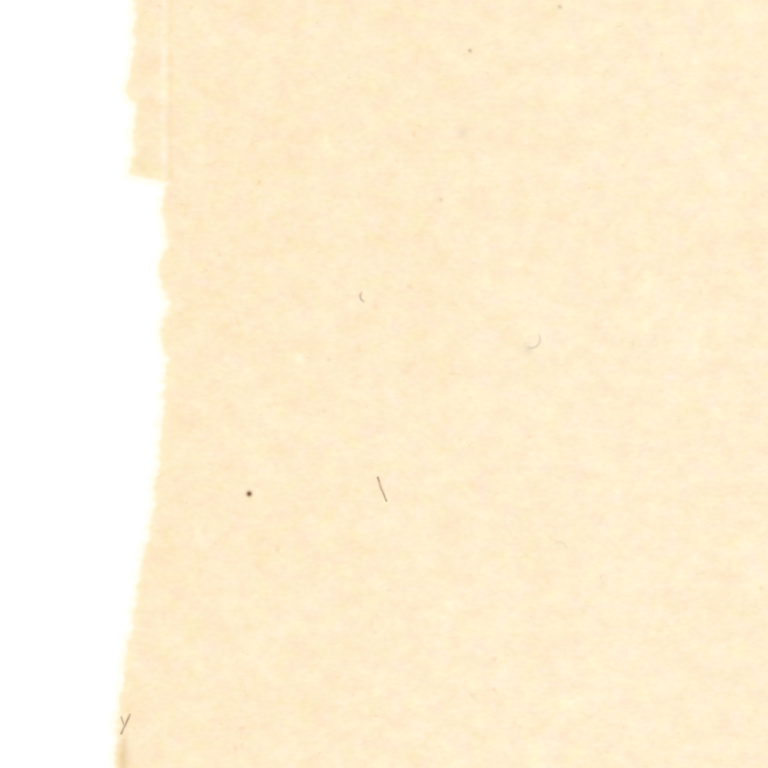
A three.js fragment shader for this texture:

```glsl
// A sheet of cream paper with a torn left edge on a white ground.
// Two ragged edge profiles (sheet and upper tab) form the outline; layered
// gradient noise mottles the surface, and distance fields add fibres and specks.
varying vec2 vUv;

vec2 hashGradient(vec2 cell) {
  vec2 h = vec2(dot(cell, vec2(127.1, 311.7)), dot(cell, vec2(269.5, 183.3)));
  return 2.0 * fract(sin(h) * 43758.55) - 1.0;
}

float gradientNoise(vec2 p) {
  vec2 i = floor(p), f = fract(p);
  vec2 w = f * f * f * (f * (f * 6.0 - 15.0) + 10.0);
  vec2 e = vec2(0.0, 1.0);
  float low = mix(dot(hashGradient(i), f), dot(hashGradient(i + e.yx), f - e.yx), w.x);
  float high = mix(dot(hashGradient(i + e), f - e), dot(hashGradient(i + 1.0), f - 1.0), w.x);
  return mix(low, high, w.y);
}

float fbm(vec2 p) {
  float sum = 0.0, amp = 0.6;
  for (int i = 0; i < 4; i++) {
    sum += amp * gradientNoise(p);
    p = mat2(1.6, 1.2, -1.2, 1.6) * p + 7.3;
    amp *= 0.66;
  }
  return sum;
}

float bump(float x, float centre, float width) {
  float t = (x - centre) / width;
  return exp(-t * t);
}

float spot(vec2 p, vec2 centre, float radius) {
  vec2 d = (p - centre) / radius;
  return exp(-dot(d, d));
}

float fibre(vec2 p, vec2 a, vec2 b, float width) {
  vec2 ab = b - a;
  float t = clamp(dot(p - a, ab) / dot(ab, ab), 0.0, 1.0);
  return bump(length(p - a - ab * t), 0.0, 0.6 * width);
}

// Arc of a ring, strongest in the direction it faces
float curl(vec2 p, vec2 centre, float radius, vec2 facing) {
  vec2 d = p - centre;
  return bump(length(d), radius, 0.0018) * smoothstep(-0.1, 0.8, dot(d, facing) / radius);
}

void main() {
  vec2 p = vUv;

  // Torn outline: distance inside the sheet and inside the upper tab
  float ragged = 0.006 * gradientNoise(vec2(3.4, p.y * 42.0))
               + 0.007 * gradientNoise(p * vec2(60.0, 95.0));
  float sheetEdge = 0.151 + 0.063 * smoothstep(0.0, 0.5, p.y)
    - 0.0035 * cos((p.y - 0.648) * 73.9) * smoothstep(0.45, 0.58, p.y);
  float tabEdge = 0.173 - 0.009 * bump(p.y, 0.887, 0.017)
    + 0.006 * bump(p.y, 0.855, 0.014) - 0.004 * bump(p.y, 0.775, 0.015);
  float sheet = p.x - sheetEdge - ragged;
  float tab = min(p.x - tabEdge - ragged,
                  p.y - 0.768 + 0.25 * (p.x - 0.19) - 0.5 * ragged);
  float inside = max(sheet, tab);

  // Mottled cream: drifts, pulpy clouds, fine grain, pink and yellow shifts
  float cloud = fbm(p * vec2(25.0, 30.0) + 11.0);
  float pulp = fbm(p * vec2(48.0, 62.0) + 53.0);
  float grain = gradientNoise(p * vec2(110.0, 170.0));
  float warmth = fbm(p * vec2(34.0, 42.0) + 31.0);
  vec3 paper = mix(vec3(0.995, 0.922, 0.786), vec3(0.999, 0.936, 0.813),
                   smoothstep(0.15, 0.9, p.x + 0.25 * (0.5 - p.y)));
  paper += vec3(0.004, 0.019, 0.032) * fbm(p * 8.0);
  paper += vec3(0.011, 0.040, 0.058) * cloud;
  paper += vec3(0.010, 0.032, 0.046) * pulp;
  paper += vec3(0.006, 0.020, 0.030) * grain;
  paper += vec3(0.004, -0.026, 0.046) * warmth;

  // Sparse tan flecks in the pulp
  float fleck = smoothstep(0.24, 0.55, fbm(p * vec2(40.0, 46.0) + 87.0));
  paper -= vec3(0.018, 0.045, 0.058) * fleck;

  // Crease where the tab joins, and a tanned lower corner
  float upper = smoothstep(0.755, 0.775, p.y) * (0.7 + 0.9 * gradientNoise(vec2(5.3, p.y * 45.0)));
  paper += vec3(0.005, 0.03, 0.055) * bump(p.x, 0.213, 0.005) * upper;
  paper -= vec3(0.005, 0.02, 0.035) * bump(p.x, 0.222, 0.004) * upper;
  paper -= vec3(0.015, 0.02, 0.045) * bump(p.x, 0.188, 0.018) * bump(p.y, 0.782, 0.02);
  paper -= vec3(0.06, 0.09, 0.13) * bump(p.x, 0.160, 0.008) * bump(p.y, 0.01, 0.032);

  // Pale yellow rim against the white ground
  paper = mix(paper, vec3(1.0, 0.955, 0.81), 0.6 * (1.0 - smoothstep(0.0, 0.012, inside)));
  vec3 color = mix(vec3(1.0), vec3(1.0, 0.995, 0.94), smoothstep(-0.012, -0.003, inside));
  color = mix(color, paper, smoothstep(-0.004, 0.004, inside));

  // Thin fibres, unevenly inked
  float strands = 0.55 * fibre(p, vec2(0.492, 0.378), vec2(0.497, 0.362), 0.0026);
  strands = max(strands, 0.5 * fibre(p, vec2(0.497, 0.363), vec2(0.503, 0.348), 0.0024));
  strands = max(strands, 0.5 * fibre(p, vec2(0.158, 0.045), vec2(0.169, 0.069), 0.0028));
  strands = max(strands, 0.4 * fibre(p, vec2(0.158, 0.066), vec2(0.162, 0.055), 0.0026));
  strands = max(strands, 0.36 * curl(p, vec2(0.475, 0.614), 0.006, vec2(-0.9, -0.3)));
  strands *= clamp(0.9 + 0.8 * gradientNoise(p * 150.0), 0.0, 1.0);
  color = mix(color, vec3(0.52, 0.41, 0.31), strands);

  // Grey smudges
  float smudge = 0.5 * curl(p, vec2(0.692, 0.558), 0.011, vec2(0.75, -0.65));
  smudge += 0.3 * spot(p, vec2(0.688, 0.545), 0.006);
  smudge += 0.25 * curl(p, vec2(0.729, 0.286), 0.008, vec2(0.4, 0.9));
  color = mix(color, vec3(0.83, 0.77, 0.68), smudge);

  // Dark specks and one bleached fleck
  float speck = 0.9 * spot(p, vec2(0.3245, 0.357), vec2(0.0042, 0.0030).x * 0.8);
  speck += 0.25 * spot(p, vec2(0.612, 0.934), 0.0028) + 0.2 * spot(p, vec2(0.729, 0.991), 0.0028);
  speck += 0.12 * spot(p, vec2(0.574, 0.74), 0.003) + 0.08 * spot(p, vec2(0.602, 0.827), 0.006);
  color = mix(color, vec3(0.42, 0.27, 0.17), speck);
  color = mix(color, vec3(1.0, 0.98, 0.88), 0.8 * spot(p, vec2(0.39, 0.534), 0.006));

  gl_FragColor = vec4(clamp(color, 0.0, 1.0), 1.0);
}
```
